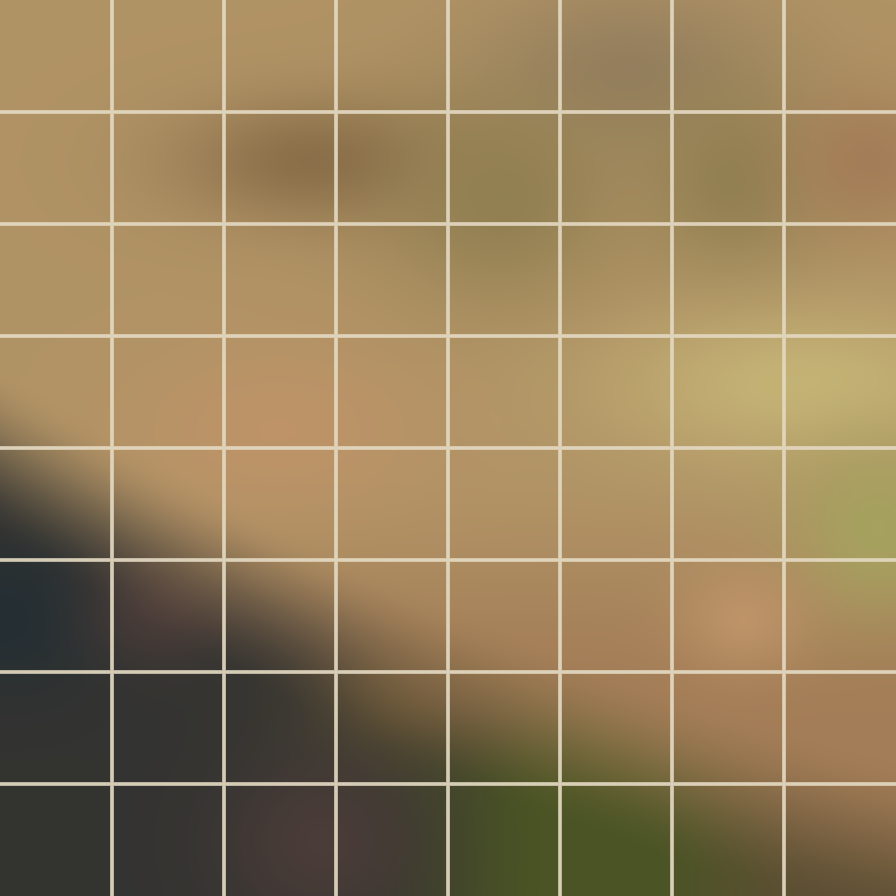
A WebGL 1 fragment shader for this background:

```glsl
precision highp float;
// Soft blurred field of sand, ochre, moss and charcoal under a thin pale 8 x 8 grid.

uniform vec2 u_resolution;

const float CELLS = 8.0;
const float LINE_WIDTH = 0.0041;
const vec3 SAND = vec3(0.69, 0.575, 0.395);
const vec3 CLAY = vec3(0.64, 0.49, 0.34);
const vec3 PEACH = vec3(0.74, 0.575, 0.405);
const vec3 BROWN = vec3(0.54, 0.43, 0.285);
const vec3 TAUPE = vec3(0.58, 0.495, 0.37);
const vec3 OLIVE = vec3(0.57, 0.50, 0.32);
const vec3 STRAW = vec3(0.77, 0.70, 0.46);
const vec3 LEAF = vec3(0.65, 0.63, 0.37);
const vec3 CHARCOAL = vec3(0.20, 0.20, 0.19);
const vec3 SLATE = vec3(0.14, 0.18, 0.20);
const vec3 MAROON = vec3(0.29, 0.235, 0.22);
const vec3 MOSS = vec3(0.29, 0.33, 0.14);
const vec3 UMBER = vec3(0.36, 0.305, 0.20);
const vec3 LINE = vec3(0.89, 0.85, 0.76);

// Blends a tint into a colour with a gaussian falloff.
vec3 glow(vec3 base, vec3 tint, vec2 p, vec2 center, vec2 radius) {
  vec2 d = (p - center) / radius;
  return mix(base, tint, exp(-dot(d, d)));
}

// Warm upper field.
vec3 warmField(vec2 p) {
  vec3 c = mix(CLAY, SAND, smoothstep(0.22, 0.48, p.y));
  c = glow(c, TAUPE, p, vec2(0.70, 0.92), vec2(0.15, 0.09));
  c = glow(c, BROWN, p, vec2(0.36, 0.82), vec2(0.16, 0.07));
  c = glow(c, OLIVE, p, vec2(0.56, 0.78), vec2(0.13, 0.12));
  c = glow(c, OLIVE, p, vec2(0.82, 0.80), vec2(0.10, 0.11));
  c = glow(c, CLAY, p, vec2(0.97, 0.82), vec2(0.09, 0.08));
  c = glow(c, PEACH, p, vec2(0.31, 0.52), vec2(0.17, 0.10));
  c = glow(c, STRAW, p, vec2(0.90, 0.57), vec2(0.22, 0.09));
  c = glow(c, LEAF, p, vec2(0.98, 0.41), vec2(0.10, 0.10));
  c = glow(c, PEACH, p, vec2(0.83, 0.31), vec2(0.07, 0.06));
  return c;
}

// Dark lower field, shifting from charcoal through moss to umber.
vec3 shadeField(vec2 p) {
  vec3 c = mix(CHARCOAL, MOSS, smoothstep(0.36, 0.62, p.x));
  c = mix(c, UMBER, smoothstep(0.70, 0.92, p.x));
  c = glow(c, SLATE, p, vec2(0.01, 0.31), vec2(0.11, 0.08));
  c = glow(c, MAROON, p, vec2(0.18, 0.32), vec2(0.08, 0.06));
  c = glow(c, MAROON, p, vec2(0.36, 0.06), vec2(0.11, 0.10));
  c = glow(c, UMBER, p, vec2(0.47, 0.22), vec2(0.12, 0.07));
  return c;
}

// Height of the curved border between the dark and warm fields.
float shadeEdge(float x) {
  return 0.49 - 0.62 * x + 0.19 * x * x;
}

// Coverage of the interior grid lines along one axis.
float gridLine(float x, float cells, float width, float pixel) {
  float index = clamp(floor(x * cells + 0.5), 1.0, cells - 1.0);
  float d = abs(x - index / cells);
  return clamp((0.5 * width - d) / pixel + 0.5, 0.0, 1.0);
}

void main() {
  vec2 p = gl_FragCoord.xy / u_resolution;
  vec2 pixel = 1.0 / u_resolution;

  // Background
  float edge = shadeEdge(p.x);
  float light = smoothstep(edge - 0.10, edge + 0.10, p.y);
  vec3 color = mix(shadeField(p), warmField(p), light);

  // Grid
  float grid = max(gridLine(p.x, CELLS, LINE_WIDTH, pixel.x),
                   gridLine(p.y, CELLS, LINE_WIDTH, pixel.y));
  color = mix(color, LINE, 0.92 * grid);

  gl_FragColor = vec4(color, 1.0);
}
```
